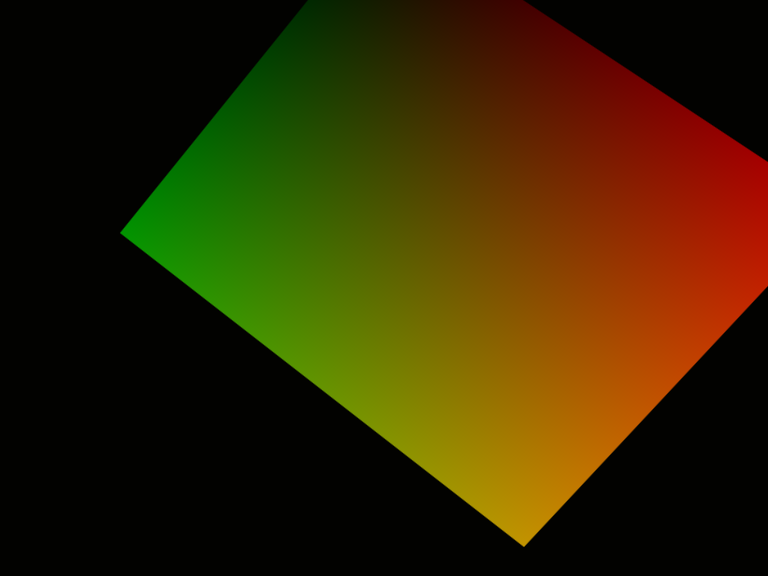
Reproduce this background procedurally as a WebGL 2 fragment shader.

```glsl
#version 300 es
precision highp float;

uniform vec2 u_resolution;
out vec4 fragColor;

// Sheet corners in units of canvas height
#define CORNER_DARK   vec2(0.6646, 1.1609)
#define CORNER_RED    vec2(1.4576, 0.6365)
#define CORNER_YELLOW vec2(0.9097, 0.0503)
#define CORNER_GREEN  vec2(0.2083, 0.5955)
#define RED_GAIN      0.76
#define GREEN_GAIN    0.58
#define BACKGROUND    vec3(0.008, 0.008, 0.0)

float cross2(vec2 a, vec2 b) {
    return a.x * b.y - a.y * b.x;
}

// Projective map from the unit square to a quad with corners 00, 10, 11, 01
mat3 squareToQuad(vec2 p00, vec2 p10, vec2 p11, vec2 p01) {
    vec2 d1 = p10 - p11;
    vec2 d2 = p01 - p11;
    vec2 skew = p00 - p10 + p11 - p01;
    float area = cross2(d1, d2);
    float g = cross2(skew, d2) / area;
    float h = cross2(d1, skew) / area;
    return mat3(vec3(p10 - p00 + g * p10, g),
                vec3(p01 - p00 + h * p01, h),
                vec3(p00, 1.0));
}

void main() {
    vec2 p = gl_FragCoord.xy / u_resolution.y;

    // Perspective-correct coordinates on the tilted sheet
    mat3 sheet = squareToQuad(CORNER_DARK, CORNER_RED, CORNER_YELLOW, CORNER_GREEN);
    vec3 q = inverse(sheet) * vec3(p, 1.0);
    vec2 uv = q.xy / q.z;

    // Smooth coverage, about one pixel wide at each side
    vec2 inset = min(uv, 1.0 - uv) / fwidth(uv);
    vec2 sides = clamp(inset + 0.5, 0.0, 1.0);
    float coverage = sides.x * sides.y;

    // Red grows along one side, green along the other
    vec3 sheetColor = vec3(uv * vec2(RED_GAIN, GREEN_GAIN), 0.0);
    fragColor = vec4(mix(BACKGROUND, sheetColor, coverage), 1.0);
}
```
